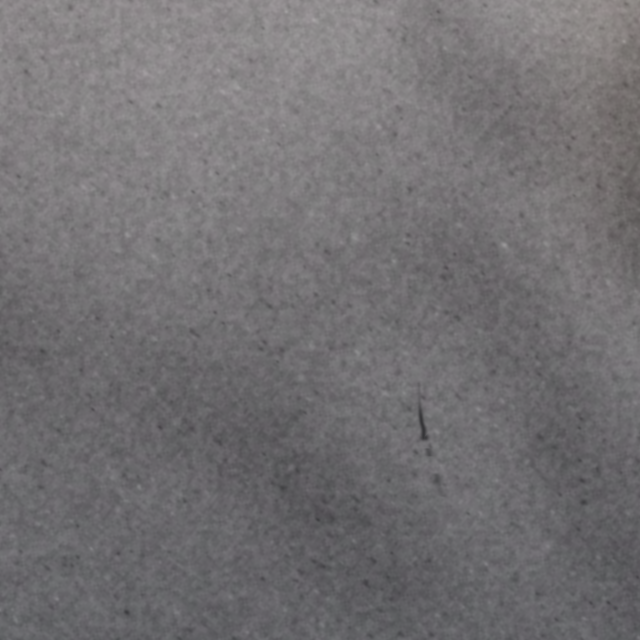
Give the GLSL for this texture, as a Shadertoy shader.

```glsl
// Worn grey stone: soft diagonal clouding, fine blurred grain, pits and one short crack.

// Broad tones, from the cool lower edge to the warm upper edge
const vec3 LOW_TONE = vec3(0.384, 0.383, 0.397);
const vec3 HIGH_TONE = vec3(0.532, 0.518, 0.523);
const vec3 BROWN_TINT = vec3(0.010, 0.000, -0.012);
const vec3 CRACK_COLOR = vec3(0.17, 0.17, 0.18);

const float CLOUD_SCALE = 4.0;
const float CLOUD_CONTRAST = 0.045;
const float STREAK_CONTRAST = 0.75;
const float GRAIN_SCALE = 125.0;
const float GRAIN_CONTRAST = 0.066;
const float FINE_CONTRAST = 0.042;
const float MOTTLE_CONTRAST = 0.022;
const float SPECK_CELLS = 68.0;
const float SPECK_SHARE = 0.30;
const float DARK_SPECK = 0.095;
const float LIGHT_SPECK = 0.080;

// Crack, and the trail of pits that continues below it
const vec2 CRACK_TOP = vec2(0.654, 0.400);
const vec2 CRACK_END = vec2(0.662, 0.316);
const vec2 TRAIL_END = vec2(0.697, 0.208);
const float CRACK_WIDTH = 0.0040;

// Integer hash of a cell, giving three values from 0 to 1
vec3 hash3(vec2 cell) {
    uvec3 v = uvec3(ivec3(ivec2(cell) + 4096, 77));
    v = v * 1664525u + 1013904223u;
    v.x += v.y * v.z; v.y += v.z * v.x; v.z += v.x * v.y;
    v ^= v >> 16u;
    v.x += v.y * v.z; v.y += v.z * v.x; v.z += v.x * v.y;
    return vec3(v >> 8u) / 16777216.0;
}

// Smooth value noise from -0.5 to 0.5
float noise(vec2 p) {
    vec2 i = floor(p), f = fract(p);
    f = f * f * (3.0 - 2.0 * f);
    float low = mix(hash3(i).x, hash3(i + vec2(1, 0)).x, f.x);
    float high = mix(hash3(i + vec2(0, 1)).x, hash3(i + vec2(1, 1)).x, f.x);
    return mix(low, high, f.y) - 0.5;
}

float fbm(vec2 p) {
    float sum = 0.0, amp = 1.0;
    for (int i = 0; i < 4; i++) {
        sum += amp * noise(p);
        p = mat2(0.8, 0.6, -0.6, 0.8) * p * 2.0 + 17.3;
        amp *= 0.5;
    }
    return sum;
}

// Soft-edged streak from a to b
float streak(vec2 p, vec2 a, vec2 b, float width) {
    vec2 ab = b - a;
    float along = clamp(dot(p - a, ab) / dot(ab, ab), 0.0, 1.0);
    float d = length(p - a - ab * along) / width;
    return exp(-d * d);
}

// Broad light and dark areas, as a brightness offset
float streaks(vec2 p) {
    float s = 0.0;
    s += 0.045 * streak(p, vec2(0.30, 0.82), vec2(0.50, 0.92), 0.16);
    s += 0.045 * streak(p, vec2(0.60, 0.42), vec2(0.88, 0.06), 0.10);
    s += 0.040 * streak(p, vec2(0.83, 0.72), vec2(0.98, 0.45), 0.065);
    s += 0.035 * streak(p, vec2(0.80, 0.98), vec2(0.92, 0.96), 0.07);
    s -= 0.070 * streak(p, vec2(0.68, 0.96), vec2(0.82, 0.78), 0.075);
    s -= 0.040 * streak(p, vec2(0.70, 0.62), vec2(0.86, 0.38), 0.075);
    s -= 0.050 * streak(p, vec2(0.88, 0.28), vec2(1.00, 0.08), 0.080);
    s -= 0.060 * streak(p, vec2(0.42, 0.30), vec2(0.62, 0.08), 0.090);
    s -= 0.040 * streak(p, vec2(0.00, 0.50), vec2(0.25, 0.40), 0.120);
    s -= 0.085 * streak(p, vec2(1.00, 0.88), vec2(1.01, 0.62), 0.075);
    return STREAK_CONTRAST * s;
}

// Scattered blurred specks, dark pits below zero and pale flecks above
float specks(vec2 p) {
    vec2 q = p * SPECK_CELLS, base = floor(q);
    float sum = 0.0;
    for (int y = -1; y <= 1; y++)
    for (int x = -1; x <= 1; x++) {
        vec2 cell = base + vec2(x, y);
        vec3 place = hash3(cell + 300.0), kind = hash3(cell + 900.0);
        vec2 d = q - cell - place.xy;
        d.x += d.y * (kind.z - 0.5);
        float spot = exp(-dot(d, d) / mix(0.04, 0.12, place.z));
        float weight = step(kind.x, SPECK_SHARE) * mix(0.25, 1.0, kind.z * kind.z);
        sum += spot * weight * (kind.y < 0.60 ? -DARK_SPECK : LIGHT_SPECK);
    }
    return sum;
}

// Crack coverage: tapered at the top, with broken pits beneath
float crack(vec2 p) {
    float along = clamp((CRACK_TOP.y - p.y) / (CRACK_TOP.y - CRACK_END.y), 0.0, 1.0);
    vec2 bent = p + vec2(0.004 * noise(vec2(3.0, p.y * 70.0)), 0.0);
    float line = streak(bent, CRACK_TOP, CRACK_END, CRACK_WIDTH * mix(0.7, 1.1, along));
    line *= mix(0.25, 0.85, smoothstep(0.25, 0.65, along));
    float foot = 0.8 * streak(p, CRACK_END, CRACK_END + vec2(0.003, 0.0), 0.0055);
    float gaps = smoothstep(0.0, 0.3, noise(vec2(9.0, p.y * 75.0)));
    float trail = 0.45 * gaps * streak(bent, CRACK_END, TRAIL_END, 0.0050);
    return max(max(line, foot), trail);
}

void mainImage(out vec4 fragColor, in vec2 fragCoord) {
    vec2 p = fragCoord / iResolution.xy;

    // Clouding stretched along the falling diagonal
    vec2 slanted = vec2(dot(p, vec2(0.82, 0.57)), dot(p, vec2(-0.57, 0.82)) * 0.6);
    float cloud = fbm(slanted * CLOUD_SCALE + 5.0);
    vec3 color = mix(LOW_TONE, HIGH_TONE, p.y);
    color += CLOUD_CONTRAST * cloud + streaks(p);
    color += BROWN_TINT * smoothstep(0.75, 1.0, p.x) * smoothstep(0.4, 0.8, p.y);

    // Grain and specks
    float grain = GRAIN_CONTRAST * noise(p * GRAIN_SCALE);
    grain += FINE_CONTRAST * noise(mat2(0.8, 0.6, -0.6, 0.8) * p * GRAIN_SCALE * 1.9);
    grain += MOTTLE_CONTRAST * noise(p * GRAIN_SCALE * 0.4 + 31.0);
    color += grain + specks(p);
    color += vec3(0.012, -0.005, 0.008) * noise(p * 60.0 + 200.0);

    color = mix(color, CRACK_COLOR, crack(p));
    fragColor = vec4(clamp(color, 0.0, 1.0), 1.0);
}
```
